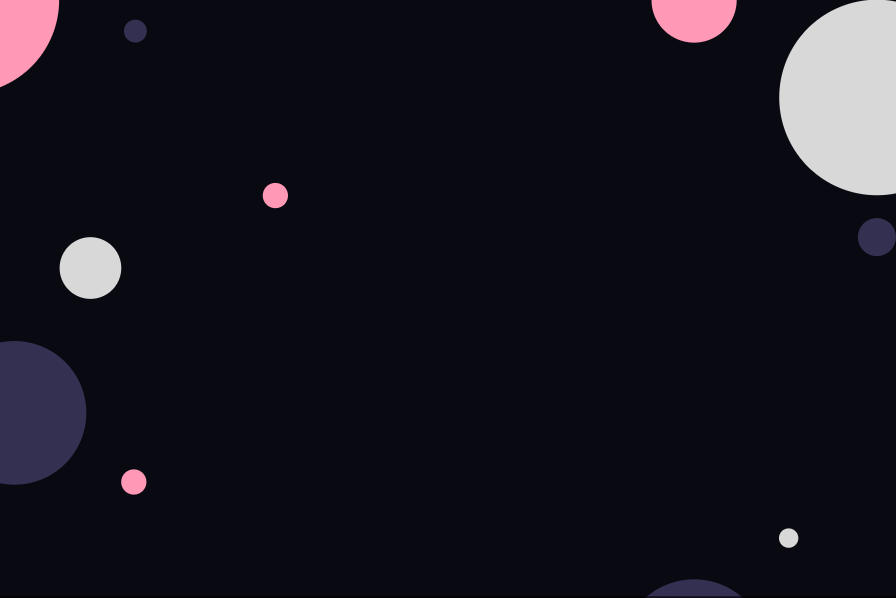
Give the GLSL for this background, as a WebGL 1 fragment shader.

```glsl
precision highp float;

// Flat discs in pink, pale grey and indigo scattered around the rim of a
// near-black field. Discs of one colour are merged into a single distance
// field, which is then blended over the background with a smooth edge.

uniform vec2 u_resolution;

// Signed distance to a disc
float disc(vec2 p, vec2 center, float radius) {
  return length(p - center) - radius;
}

// Antialiased coverage of a distance field, one pixel wide
float coverage(float dist) {
  return clamp(0.5 - dist * u_resolution.y, 0.0, 1.0);
}

void main() {
  // Canvas units: height 1, width 1.5
  vec2 p = gl_FragCoord.xy / u_resolution * vec2(1.5, 1.0);

  // Indigo discs
  float indigo = disc(p, vec2(0.2266, 0.948), 0.0191);
  indigo = min(indigo, disc(p, vec2(0.0244, 0.3096), 0.1201));
  indigo = min(indigo, disc(p, vec2(1.468, 0.6035), 0.0318));
  indigo = min(indigo, disc(p, vec2(1.162, -0.0918), 0.123));

  // Pink discs
  float pink = disc(p, vec2(-0.058, 1.0), 0.157);
  pink = min(pink, disc(p, vec2(0.461, 0.673), 0.0211));
  pink = min(pink, disc(p, vec2(0.224, 0.194), 0.0211));
  pink = min(pink, disc(p, vec2(1.162, 1.0), 0.0713));

  // Pale grey discs
  float grey = disc(p, vec2(0.1514, 0.5518), 0.0516);
  grey = min(grey, disc(p, vec2(1.468, 0.837), 0.1635));
  grey = min(grey, disc(p, vec2(1.3203, 0.1002), 0.0162));

  // Layers over the dark field
  vec3 color = vec3(0.035, 0.035, 0.065);
  color = mix(color, vec3(0.2, 0.19, 0.32), coverage(indigo));
  color = mix(color, vec3(1.0, 0.6, 0.71), coverage(pink));
  color = mix(color, vec3(0.847), coverage(grey));

  // Thin dark line along the bottom edge
  color *= mix(1.0, 0.35, coverage(p.y - 0.003));

  gl_FragColor = vec4(color, 1.0);
}
```
